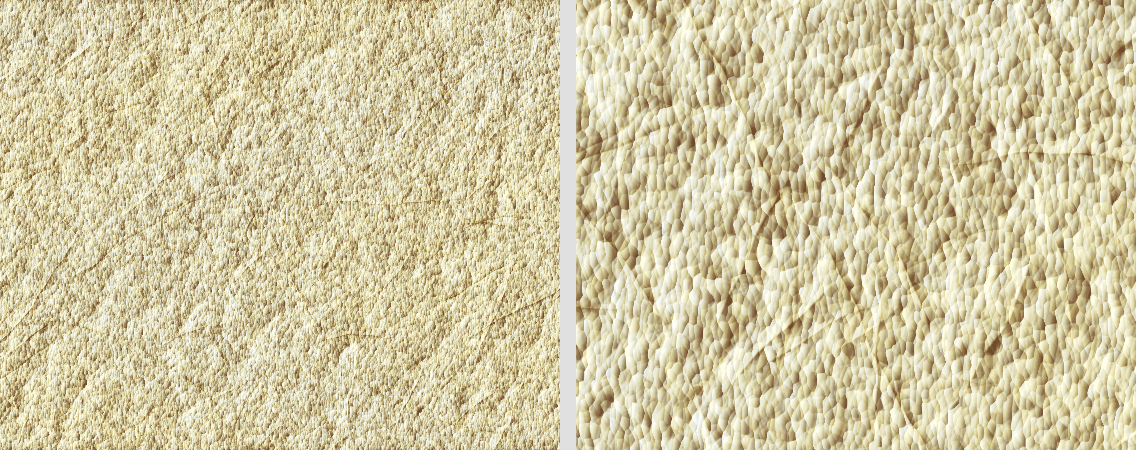
Left, the full canvas; right, a detail of the centre.
Reproduce this texture procedurally as a Shadertoy shader.

```glsl
// Crumpled cream paper with long thin creases, small facets and a crisp upright grain.

const vec2  LIGHT_DIR   = vec2(-0.88, 0.47);
const float SLOPE_STEP  = 0.0009;             // half width of the slope probe
const float RELIEF      = 1.15;               // strength of the lit folds
const float STAIN       = 0.75;               // brown settled along creases
const float FINE_GRAIN  = 0.66;
const float MID_GRAIN   = 0.42;
const vec2  FINE_CELLS  = vec2(210.0, 118.0); // grain cells per canvas height
const vec2  MID_CELLS   = vec2(137.0, 83.0);
const float GRAIN_EDGE  = 26.0;               // higher is crisper
const float EXPOSURE    = 0.22;

const vec3 UMBER = vec3(0.44, 0.29, 0.16);
const vec3 BROWN = vec3(0.56, 0.44, 0.29);
const vec3 OCHRE = vec3(0.69, 0.61, 0.39);
const vec3 TAUPE = vec3(0.74, 0.69, 0.56);
const vec3 STRAW = vec3(0.82, 0.78, 0.55);
const vec3 CREAM = vec3(0.88, 0.86, 0.71);
const vec3 IVORY = vec3(0.93, 0.93, 0.85);
const vec3 WHITE = vec3(1.00, 1.00, 0.96);

vec2 hash2(vec2 c) {
    vec3 q = fract(c.xyx * vec3(0.1031, 0.1030, 0.0973));
    q += dot(q, q.yzx + 33.33);
    return fract((q.xx + q.yz) * q.zy);
}

// Squared distance to the nearest scattered cell point.
float cellular(vec2 p) {
    vec2 cell = floor(p);
    float nearest = 4.0;
    for (int y = -1; y <= 1; y++)
    for (int x = -1; x <= 1; x++) {
        vec2 c = cell + vec2(x, y);
        vec2 d = c + hash2(c) - p;
        nearest = min(nearest, dot(d, d));
    }
    return nearest;
}

// Side-lit cells of random tone, blended at their borders; unit spread.
float grain(vec2 p) {
    vec2 cell = floor(p), sum = vec2(0.0);
    for (int y = -1; y <= 1; y++)
    for (int x = -1; x <= 1; x++) {
        vec2 c = cell + vec2(x, y);
        vec2 d = c + hash2(c) - p;
        float tone = 2.4 * d.x - 0.9 * d.y + 2.2 * (hash2(c + 71.0).x - 0.5);
        float weight = exp(-GRAIN_EDGE * dot(d, d));
        sum += weight * vec2(tone, 1.0);
    }
    return 1.1 * sum.x / sum.y;
}

// One bent, tapering fold per cell: x = height, y = crest line.
vec2 creases(vec2 p, float width, float seed) {
    vec2 cell = floor(p), sum = vec2(0.0);
    for (int y = -1; y <= 1; y++)
    for (int x = -1; x <= 1; x++) {
        vec2 c = cell + vec2(x, y);
        vec2 place = hash2(c + seed), form = hash2(c + seed + 57.0);
        float angle = mix(0.35, 2.75, form.x);
        vec2 along = vec2(cos(angle), sin(angle));
        vec2 d = p - c - place;
        vec2 q = vec2(dot(d, along), dot(d, vec2(-along.y, along.x)));
        q.y += (place.x - 0.5) * 0.5 * q.x * q.x;
        float reach = mix(0.4, 0.95, form.y);
        float taper = 1.0 - smoothstep(0.4, 1.0, abs(q.x) / reach);
        float ridge = exp(-abs(q.y) / width) * taper;
        float side = place.y < 0.35 ? -0.9 : 1.0;
        sum += vec2(side * width * ridge, ridge * ridge);
    }
    return sum;
}

vec2 warp(vec2 p) {
    p += 0.012 * sin(p.yx * vec2(11.0, 13.0) + vec2(0.7, 2.1));
    p += 0.003 * sin(p.yx * vec2(43.0, 37.0) + vec2(4.0, 1.3));
    return p + 0.0011 * sin(p.yx * vec2(131.0, 117.0) + 9.0 * p.xy);
}

// x = paper height, y = crease stain.
vec2 crumple(vec2 p) {
    vec2 w = warp(p);
    vec2 slant = vec2(w.x + 0.4 * w.y, 0.75 * w.y - 0.3 * w.x);
    vec2 lean = vec2(w.x - 0.45 * w.y, 0.65 * w.y + 0.2 * w.x);
    vec2 surface = vec2(0.0);
    surface.x -= 0.22 * cellular(slant * 7.0 + 3.0) / 7.0;
    surface.x -= 0.28 * cellular(lean * 15.0 + 9.0) / 15.0;
    surface.x -= 0.38 * cellular(slant * 31.0 + 21.0) / 31.0;
    surface.x -= 0.38 * cellular(lean * 58.0 + 43.0) / 58.0;
    surface += vec2(1.30 / 2.7, 1.1) * creases(w * 2.7, 0.013, 11.0);
    surface += vec2(1.20 / 4.3, 0.9) * creases(w.yx * 4.3 + 2.0, 0.020, 37.0);
    surface += vec2(1.10 / 7.0, 0.7) * creases(w * 7.0 + 5.0, 0.030, 83.0);
    surface += vec2(0.90 / 13.0, 0.4) * creases(w * 13.0 + 8.0, 0.052, 141.0);
    return surface;
}

// Colour ramp whose steps follow the area share of each tone.
vec3 paperColor(float t) {
    vec3 c = mix(UMBER, BROWN, smoothstep(0.0, 0.035, t));
    c = mix(c, OCHRE, smoothstep(0.035, 0.14, t));
    c = mix(c, TAUPE, smoothstep(0.14, 0.29, t));
    c = mix(c, STRAW, smoothstep(0.29, 0.45, t));
    c = mix(c, CREAM, smoothstep(0.45, 0.68, t));
    c = mix(c, IVORY, smoothstep(0.68, 0.91, t));
    return mix(c, WHITE, smoothstep(0.91, 1.0, t));
}

void mainImage(out vec4 fragColor, in vec2 fragCoord) {
    vec2 p = fragCoord / iResolution.y;

    // Folds lit from the upper left
    vec2 toward = crumple(p + SLOPE_STEP * LIGHT_DIR);
    vec2 away = crumple(p - SLOPE_STEP * LIGHT_DIR);
    float slope = (away.x - toward.x) / (2.0 * SLOPE_STEP);
    float stain = min(0.5 * (toward.y + away.y), 1.3);

    // Upright grain, nudged by the folds
    vec2 sway = p + vec2(0.06 * p.y + 0.2 * toward.x, 0.03 * p.x);
    float fine = grain(sway * FINE_CELLS);
    float mid = grain(sway * MID_CELLS + 17.0);

    // Browned upper and lower rims
    float rim = exp(-min(p.y, 1.0 - p.y) / 0.008) * (0.6 + 0.4 * sin(p.x * 23.0));

    float tone = EXPOSURE + RELIEF * slope - STAIN * stain - rim
               + FINE_GRAIN * fine + MID_GRAIN * mid;
    vec3 color = paperColor(1.0 / (1.0 + exp(-1.7 * tone)));

    // Drift between cool grey and warm gold
    float warmth = 0.45 + 0.2 * mid + 0.4 * stain + 0.15 * sin(p.x * 5.0 + 3.0 * sin(p.y * 4.0));
    color *= mix(vec3(0.98, 0.99, 1.06), vec3(1.02, 1.0, 0.92), clamp(warmth, 0.0, 1.0));
    fragColor = vec4(color, 1.0);
}
```
